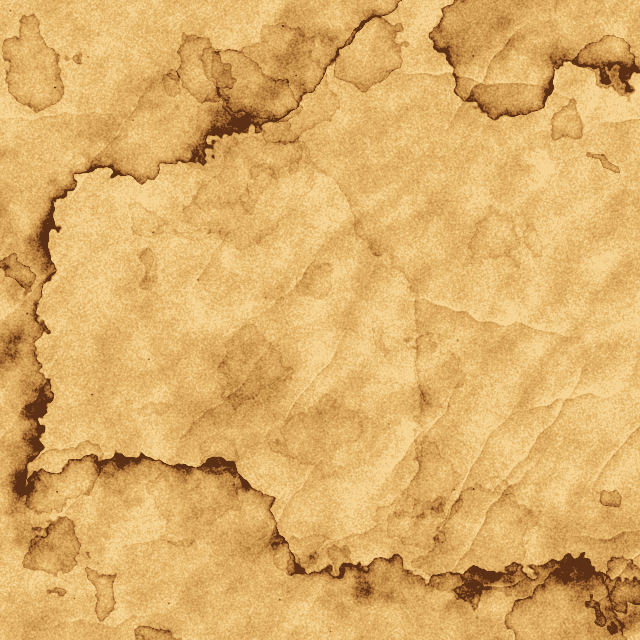
A WebGL 1 fragment shader for this texture:

```glsl
precision highp float;

uniform vec2 u_resolution;

const vec3 BURNT = vec3(0.36, 0.19, 0.08);
const vec3 UMBER = vec3(0.62, 0.39, 0.18);
const vec3 OCHRE = vec3(0.75, 0.53, 0.26);
const vec3 TAN = vec3(0.84, 0.64, 0.35);
const vec3 STRAW = vec3(0.91, 0.73, 0.43);
const vec3 CREAM = vec3(0.96, 0.83, 0.58);

float hash(vec2 p) {
  vec3 q = fract(vec3(p.xyx) * 0.1031);
  q += dot(q, q.yzx + 33.33);
  return fract((q.x + q.y) * q.z);
}

vec2 hash2(float n) {
  return vec2(hash(vec2(n, 3.7)), hash(vec2(n, 19.3)));
}

vec2 rotate(vec2 p, float angle) {
  float c = cos(angle), s = sin(angle);
  return vec2(c * p.x + s * p.y, c * p.y - s * p.x);
}

float cornerSlope(vec2 cell, vec2 offset) {
  float angle = 6.2832 * hash(cell);
  return dot(vec2(cos(angle), sin(angle)), offset);
}

// Gradient noise, roughly -0.7 to 0.7
float noise(vec2 p) {
  vec2 i = floor(p), f = p - i;
  vec2 u = f * f * f * (f * (f * 6.0 - 15.0) + 10.0);
  vec2 e = vec2(0.0, 1.0);
  return mix(mix(cornerSlope(i, f), cornerSlope(i + e.yx, f - e.yx), u.x),
             mix(cornerSlope(i + e, f - e), cornerSlope(i + 1.0, f - 1.0), u.x), u.y);
}

float fbm(vec2 p) {
  float sum = 0.0, amp = 1.0;
  for (int i = 0; i < 4; i++) {
    sum += amp * noise(p);
    p = rotate(p, 0.6) * 2.1 + 17.0;
    amp *= 0.55;
  }
  return sum;
}

vec2 noise2(vec2 p) {
  return vec2(noise(p), noise(p + 71.3));
}

// Ragged displacement shared by all stain outlines
vec2 ragged(vec2 p) {
  return 0.070 * noise2(p * 6.0) + 0.032 * noise2(p * 18.0 + 5.0)
       + 0.016 * noise2(p * 46.0 + 9.0) + 0.007 * noise2(p * 105.0);
}

// Pigment left at a drying edge; d is the depth inside the stain
float tide(float d, float core, float halo) {
  float depth = max(d, 0.0);
  return smoothstep(-0.003, 0.001, d)
       * (0.65 * exp(-depth / core) + 0.35 * exp(-depth / halo));
}

// Depth inside the great stain that frames the sheet
float frameStain(vec2 q) {
  float bottom = 0.28 - 0.17 * smoothstep(0.32, 0.55, q.x)
               - 0.08 * (1.0 - smoothstep(0.0, 0.15, q.x)) - q.y;
  float top = q.y - 0.67 - 0.1 * q.x - 0.65 * q.x * q.x;
  float lobe = 0.10 - length((q - vec2(0.79, 0.95)) * vec2(1.0, 0.85));
  float corner = 0.12 - length(q - vec2(0.97, 0.99));
  return max(max(bottom, top), max(0.065 - q.x, max(lobe, corner)));
}

// Scattered blots, stronger towards the margins
float blots(vec2 q) {
  float sum = 0.0;
  for (int i = 0; i < 46; i++) {
    float n = float(i) + 1.0;
    vec2 centre = hash2(n), shape = hash2(n + 50.0);
    vec2 fromMiddle = abs(centre - 0.5);
    float margin = smoothstep(0.32, 0.44, max(fromMiddle.x, fromMiddle.y));
    vec2 local = rotate(q - centre, 3.14 * shape.y) * vec2(1.0, 1.0 + 0.6 * shape.y);
    float d = mix(0.018, 0.09, shape.x * shape.x) - length(local);
    float wash = 0.1 * smoothstep(-0.003, 0.002, d);
    sum += mix(1.1, 2.9, margin) * tide(d, 0.006, 0.02) + wash;
  }
  return sum;
}

// Long folds, lit on one side and shaded on the other
float folds(vec2 p, vec2 bend) {
  float sum = 0.0;
  for (int i = 0; i < 26; i++) {
    float n = float(i) + 120.0;
    vec2 centre = hash2(n), shape = hash2(n + 40.0);
    float angle = mix(0.75, 1.1, shape.x);
    if (mod(n, 3.0) < 0.5) angle = mix(-0.25, 0.4, shape.x);
    vec2 local = rotate(p - centre, angle) + bend;
    float reach = mix(0.06, 0.22, shape.y);
    float along = 1.0 - smoothstep(0.2 * reach, reach, abs(local.x));
    float across = abs(local.y);
    float side = smoothstep(-0.0015, 0.0015, local.y) * 2.0 - 1.0;
    sum += along * side * (1.0 * exp(-across / 0.0035) + 0.32 * exp(-across / 0.025));
  }
  return sum;
}

float ridge(vec2 p) {
  return 1.0 - abs(noise(p));
}

float crumple(vec2 p) {
  vec2 a = rotate(p, 0.9) * vec2(5.0, 13.0);
  return ridge(a) - ridge(a + vec2(0.05, 0.18));
}

// Paper fibre, turned to hide the noise lattice
float grain(vec2 p) {
  return 1.5 * noise(rotate(p, 0.5) * 330.0) + 1.0 * noise(rotate(p, 1.1) * 190.0)
       + 0.6 * noise(rotate(p, 0.3) * 75.0);
}

float specks(vec2 p) {
  vec2 cell = floor(p * 40.0);
  vec2 spot = 0.25 + 0.5 * vec2(hash(cell + 7.0), hash(cell + 31.0));
  float d = length(fract(p * 40.0) - spot);
  return step(0.985, hash(cell)) * (1.0 - smoothstep(0.03, 0.09, d));
}

vec3 paperColor(float tone) {
  vec3 c = mix(BURNT, UMBER, clamp(tone, 0.0, 1.0));
  c = mix(c, OCHRE, clamp(tone - 1.0, 0.0, 1.0));
  c = mix(c, TAN, clamp(tone - 2.0, 0.0, 1.0));
  c = mix(c, STRAW, clamp(tone - 3.0, 0.0, 1.0));
  return mix(c, CREAM, clamp(tone - 4.0, 0.0, 1.0));
}

void main() {
  vec2 p = gl_FragCoord.xy / u_resolution;
  vec2 q = p + ragged(p);
  float cloud = fbm(p * 4.0 + 3.0);
  float mottle = fbm(p * 15.0 + 40.0);

  // Aged paper
  float tone = 4.15 + 0.8 * cloud + 0.9 * mottle;
  tone -= 1.2 * smoothstep(0.18, 0.6, fbm(p * 3.2 + 60.0));

  // Framing stain with smoky patches behind its edge
  float depth = frameStain(q);
  float inside = smoothstep(-0.003, 0.002, depth);
  float smoke = smoothstep(-0.1, 0.55, fbm(p * 10.0 + 80.0));
  tone -= (4.2 + 1.6 * cloud) * tide(depth, 0.008, 0.035);
  tone -= inside * smoke * (0.5 + 2.8 * exp(-max(depth, 0.0) / 0.07));

  // Faint inner tide line and scattered blots
  float inner = length((q - vec2(0.39, 0.42)) * vec2(1.0, 0.85)) - 0.27;
  tone -= 1.6 * smoothstep(0.42, 0.55, p.x) * tide(inner, 0.007, 0.06);
  tone -= blots(q);

  // Folds and crumpling, stronger to the right
  float rough = mix(0.6, 1.0, smoothstep(0.25, 0.7, p.x));
  vec2 bend = 0.025 * noise2(p * 9.0 + 20.0) + 0.009 * noise2(p * 35.0);
  tone += rough * (1.2 * folds(p, bend) + 2.2 * crumple(p + bend));

  // Pale flake, paper grain and specks
  float flake = 0.028 - length((q - vec2(0.85, 0.73)) * vec2(1.0, 1.5));
  tone += 0.8 * smoothstep(-0.003, 0.003, flake);
  tone += grain(p) - 3.0 * specks(p);

  gl_FragColor = vec4(paperColor(tone), 1.0);
}
```
